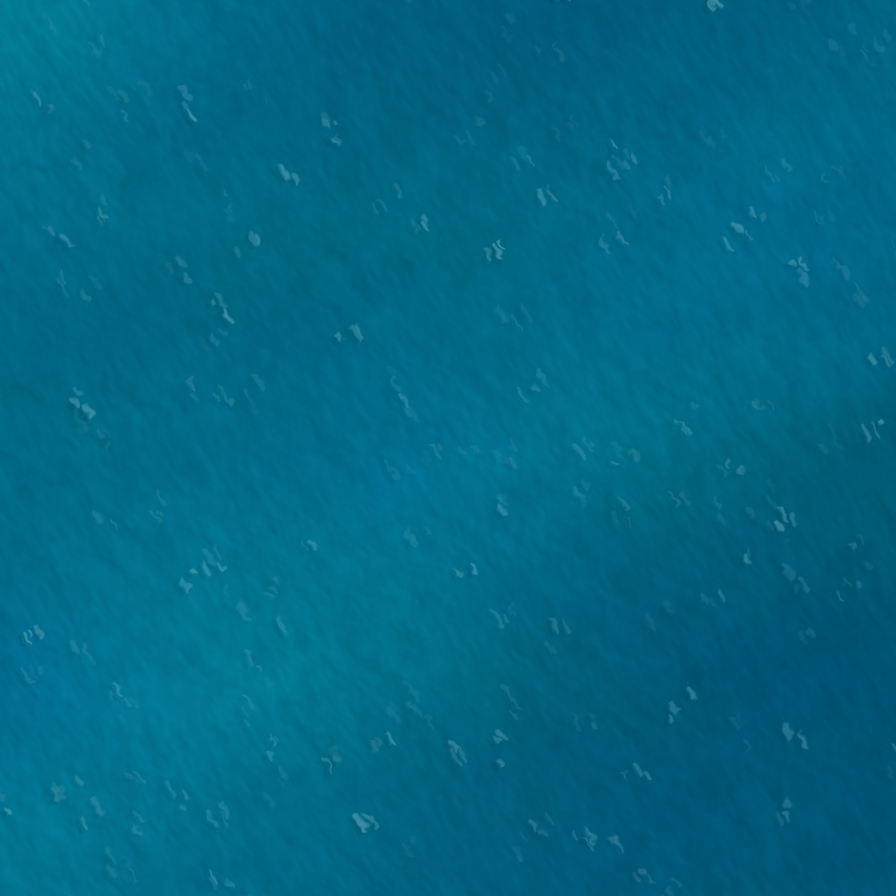
This texture is drawn by a Shadertoy shader. Its source:

```glsl
const vec3 DEEP_WATER = vec3(0.0, 0.305, 0.415);
const vec3 LIGHT_WATER = vec3(0.006, 0.465, 0.585);
const vec3 FOAM = vec3(0.40, 0.66, 0.74);
const vec2 WIND = vec2(0.53, -0.848);
const float CAP_CELLS = 22.0;

float hash(vec2 p) {
    return fract(sin(dot(p, vec2(127.1, 311.7))) * 43758.5453);
}

vec2 hash2(vec2 p) {
    return vec2(hash(p), hash(p + 37.7));
}

float noise(vec2 p) {
    vec2 i = floor(p), f = fract(p);
    f = f * f * (3.0 - 2.0 * f);
    float low = mix(hash(i), hash(i + vec2(1, 0)), f.x);
    float high = mix(hash(i + vec2(0, 1)), hash(i + vec2(1, 1)), f.x);
    return mix(low, high, f.y);
}

float fbm(vec2 p) {
    float sum = 0.0, gain = 0.5;
    for (int i = 0; i < 4; i++) {
        sum += gain * noise(p);
        p = mat2(0.8, 0.6, -0.6, 0.8) * p * 2.03 + 11.3;
        gain *= 0.5;
    }
    return sum / 0.9375;
}

// x runs along the wind, y across it
vec2 windSpace(vec2 p, vec2 wind) {
    return vec2(dot(p, wind), dot(p, vec2(-wind.y, wind.x)));
}

float glow(vec2 p, vec2 centre, float radius) {
    vec2 d = (p - centre) / radius;
    return exp(-dot(d, d));
}

// Broad bands of lighter and darker water
float waterLight(vec2 p) {
    float offset = (p.y - 0.7 * p.x - 0.10) / 0.27;
    float light = 0.42 + 0.34 * exp(-offset * offset) - 0.22 * (p.x - 0.5);
    light += 0.50 * glow(p, vec2(0.0, 1.0), 0.26);
    light += 0.16 * glow(p, vec2(0.15, 0.08), 0.35);
    light -= 0.16 * glow(p, vec2(0.98, 0.15), 0.35);
    vec2 q = vec2(p.x * 2.2 + p.y, p.y * 6.0 - p.x * 1.8);
    return light + 0.36 * (fbm(q + 4.0) - 0.5);
}

// Fine ripples drawn out along the wind
float ripples(vec2 p, vec2 wind) {
    vec2 q = windSpace(p, wind);
    q.y += 0.006 * noise(p * 40.0);
    float fine = noise(q * vec2(65.0, 170.0)) - 0.5;
    float broad = noise(q * vec2(28.0, 75.0) + 9.0) - 0.5;
    float grain = noise(q * vec2(150.0, 260.0) + 5.0) - 0.5;
    return 0.5 * fine + 0.4 * broad + 0.3 * grain;
}

float fleck(vec2 p, vec2 centre, vec2 wind, float halfLength, float radius) {
    vec2 q = windSpace(p - centre, wind);
    q.x -= clamp(q.x, -halfLength, halfLength);
    return 1.0 - smoothstep(radius * 0.3, radius + 0.0016, length(q));
}

// Scattered whitecaps, each a small group of ragged flecks
float whitecaps(vec2 p, vec2 wind, float cells) {
    vec2 ragged = vec2(noise(p * 150.0), noise(p * 150.0 + 50.0)) - 0.5;
    vec2 q = p + 0.007 * ragged;
    vec2 home = floor(p * cells);
    float foam = 0.0;
    for (int y = -1; y <= 1; y++)
    for (int x = -1; x <= 1; x++) {
        vec2 cell = home + vec2(x, y);
        float chance = 0.12 + 0.42 * noise(cell * 0.4 + 20.0);
        if (hash(cell + 3.1) > chance) continue;
        vec2 centre = (cell + hash2(cell + 7.3)) / cells;
        float strength = mix(0.16, 0.62, pow(hash(cell + 5.9), 1.5));
        for (int k = 0; k < 3; k++) {
            vec2 seed = cell + float(k) * 19.7;
            vec2 shift = (hash2(seed + 1.7) - 0.5) * vec2(0.028, 0.034);
            float halfLength = mix(0.002, 0.0085, hash(seed + 2.9));
            float radius = mix(0.0012, 0.0034, hash(seed + 8.2));
            float fade = strength * mix(0.3, 1.0, hash(seed + 4.4));
            foam = max(foam, fade * fleck(q, centre + shift, wind, halfLength, radius));
        }
    }
    return foam;
}

void mainImage(out vec4 fragColor, in vec2 fragCoord) {
    vec2 p = fragCoord / iResolution.y;

    // Water body with a slow drift between green and blue
    vec3 color = mix(DEEP_WATER, LIGHT_WATER, waterLight(p));
    float tint = fbm(p * vec2(2.5, 4.0) + 30.0) - 0.5;
    color += tint * vec3(0.0, -0.03, 0.05);

    // Ripples, foam and the faint shade beside it
    color *= 1.0 + 0.14 * ripples(p, WIND);
    float shade = whitecaps(p + vec2(0.006, 0.004), WIND, CAP_CELLS);
    color *= 1.0 - 0.16 * shade;
    color = mix(color, FOAM, whitecaps(p, WIND, CAP_CELLS));

    fragColor = vec4(clamp(color, 0.0, 1.0), 1.0);
}
```
